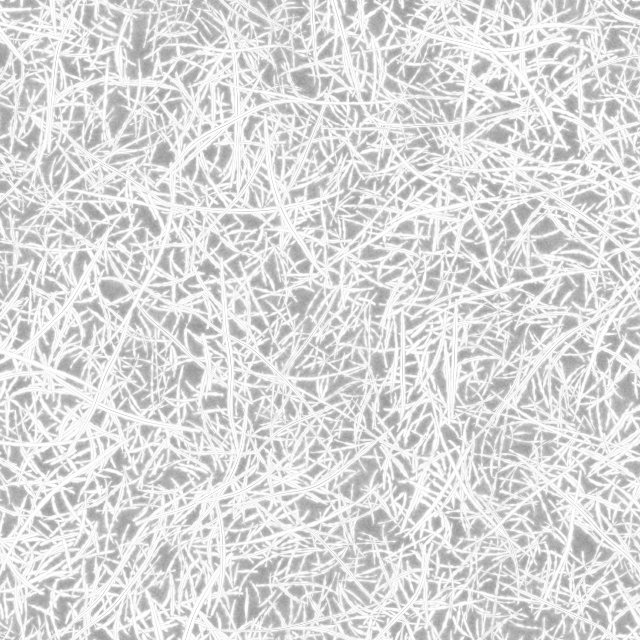
Write a WebGL 2 fragment shader that draws this texture map.

```glsl
#version 300 es
precision highp float;

uniform vec2 u_resolution;
out vec4 fragColor;

#define SOFT 0.0011
#define FINE_WIDTH 0.0021
#define MEDIUM_WIDTH 0.0027
#define LONG_WIDTH 0.0036
#define EDGE_ROUGHNESS 0.0024
#define GROUND_GREY 0.655
#define HALO_LIGHT 0.18
#define HALO_REACH 0.003
#define FIBRE_WHITE 0.998
#define OUTLINE_DEPTH 0.07
#define CREASE_DEPTH 0.16

vec3 hash3(vec2 p) {
    vec3 q = fract(p.xyx * vec3(0.1031, 0.1030, 0.0973));
    q += dot(q, q.yxz + 33.33);
    return fract((q.xxy + q.yzz) * q.zyx);
}

float valueNoise(vec2 p) {
    vec2 cell = floor(p);
    vec2 f = fract(p);
    f = f * f * (3.0 - 2.0 * f);
    float low = mix(hash3(cell).x, hash3(cell + vec2(1, 0)).x, f.x);
    float high = mix(hash3(cell + vec2(0, 1)).x, hash3(cell + vec2(1, 1)).x, f.x);
    return mix(low, high, f.y);
}

// Scatters bent, tapered fibres; state holds the shade and the nearest edge distance
void addFibres(vec2 p, float cells, int perCell, float width, float crease,
               float roughness, inout vec2 state) {
    vec2 home = floor(p * cells);
    for (int y = -1; y <= 1; y++)
    for (int x = -1; x <= 1; x++)
    for (int i = 0; i < perCell; i++) {
        vec2 cell = home + vec2(x, y);
        vec2 seed = cell + 17.0 + cells * 3.0 + float(i) * vec2(71.0, 113.0);
        vec3 place = hash3(seed);
        vec3 form = hash3(seed + 237.0);
        vec2 centre = (cell + place.xy) / cells;

        // Neighbouring fibres partly share a direction
        float flow = valueNoise(centre * 6.0 + 40.0) * 3.2 - 0.5;
        float angle = flow + (place.z - 0.5) * 2.7;
        vec2 along = vec2(cos(angle), sin(angle));
        vec2 q = p - centre;
        q = vec2(dot(q, along), dot(q, vec2(-along.y, along.x)));

        float halfLength = mix(0.4, 0.85, form.x) / cells;
        q.y += (form.y - 0.5) * 0.5 * q.x * q.x / halfLength;
        float t = min(abs(q.x) / halfLength, 1.0);
        float clump = mix(0.55, 1.4, valueNoise(centre * 9.0));
        float radius = width * clump * mix(0.75, 1.3, form.z) * (1.0 - 0.5 * t * t);
        float axis = length(vec2(max(abs(q.x) - halfLength, 0.0), q.y));
        float d = axis - radius + roughness;

        float outline = smoothstep(-0.0018, 0.0, d);
        float line = (1.0 - smoothstep(0.0003, 0.0011, axis)) * (1.0 - t);
        float shade = FIBRE_WHITE - OUTLINE_DEPTH * outline
                    - CREASE_DEPTH * crease * line * step(0.5, form.z);
        state.x = mix(state.x, shade, 1.0 - smoothstep(-SOFT, SOFT, d));
        state.y = min(state.y, d);
    }
}

void main() {
    vec2 p = gl_FragCoord.xy / u_resolution.y;

    // Gentle waviness and ragged fibre edges
    vec2 sway = vec2(valueNoise(p * 14.0), valueNoise(p * 14.0 + 60.0)) - 0.5;
    vec2 bent = p + 0.012 * sway;
    float roughness = EDGE_ROUGHNESS * (valueNoise(p * 190.0) - 0.5);

    // Fine hairs below, long strands on top
    vec2 state = vec2(FIBRE_WHITE, 1.0);
    addFibres(bent, 27.0, 3, FINE_WIDTH, 0.0, roughness, state);
    addFibres(bent, 13.0, 3, MEDIUM_WIDTH, 0.5, roughness, state);
    addFibres(bent, 5.0, 3, LONG_WIDTH, 1.0, roughness * 0.6, state);

    // Mottled grey ground, paler beside the fibres
    float grain = valueNoise(p * 420.0) - 0.5;
    float cloud = valueNoise(p * 45.0) - 0.5;
    float halo = exp(-max(state.y, 0.0) / HALO_REACH);
    float ground = GROUND_GREY + HALO_LIGHT * halo + 0.08 * grain + 0.07 * cloud;

    float cover = 1.0 - smoothstep(-SOFT, SOFT, state.y);
    float grey = mix(ground, state.x, cover);
    fragColor = vec4(vec3(clamp(grey, 0.0, 1.0)), 1.0);
}
```
